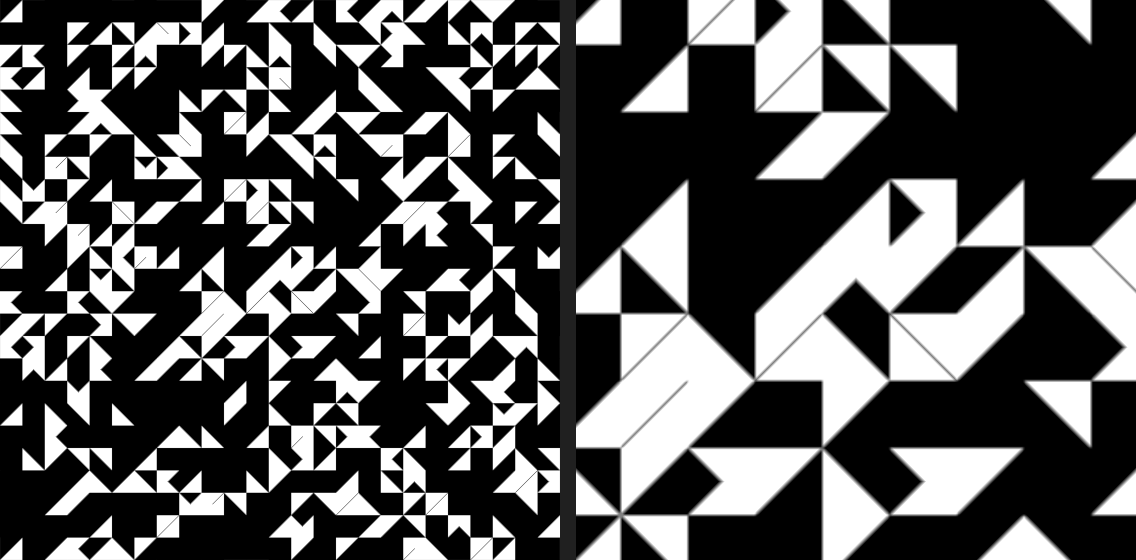
Left, the full canvas; right, a detail of the centre.
Give the GLSL for this pattern, as a three.js fragment shader.

```glsl
varying vec2 vUv;

const float CELLS = 25.0;
const float SOFT = CELLS / 512.0; // edge softness in cell units

float hash(vec2 p, float seed) {
  vec3 q = fract(vec3(p.xyx + seed * 7.31) * vec3(0.1031, 0.1030, 0.0973));
  q += dot(q, q.yzx + 33.33);
  return fract((q.x + q.y) * q.z);
}

// One corner triangle, present with the given chance
float triangle(vec2 cell, float seed, float chance, float side) {
  float present = step(hash(cell, seed), chance);
  return present * clamp(0.5 + 0.5 * side / SOFT, 0.0, 1.0);
}

// Union of up to four corner triangles; opposite ones leave a thin seam
float tile(vec2 cell, vec2 local) {
  float rising = local.x - local.y;
  float falling = local.x + local.y - 1.0;
  float slash = max(triangle(cell, 1.0, 0.20, rising),
                    triangle(cell, 2.0, 0.20, -rising));
  float backslash = max(triangle(cell, 3.0, 0.155, falling),
                        triangle(cell, 4.0, 0.155, -falling));
  return max(slash, backslash);
}

void main() {
  vec2 p = vUv * CELLS;
  vec2 node = floor(p + 0.5);
  vec2 blend = clamp((p - node) / SOFT + 0.5, 0.0, 1.0);

  // Blend the four cells around the nearest grid node
  float white = 0.0;
  for (int j = 0; j < 2; j++) {
    for (int i = 0; i < 2; i++) {
      vec2 corner = vec2(float(i), float(j));
      vec2 cell = node - 1.0 + corner;
      vec2 weight = mix(1.0 - blend, blend, corner);
      white += weight.x * weight.y * tile(cell, p - cell);
    }
  }
  gl_FragColor = vec4(vec3(white), 1.0);
}
```
